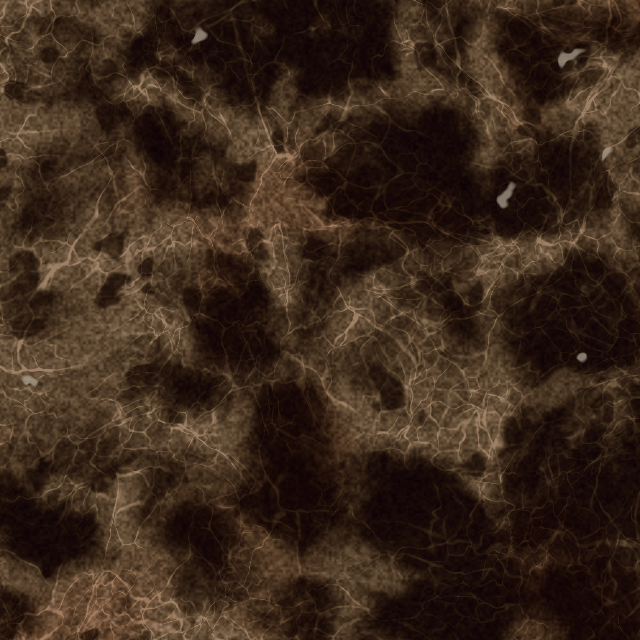
This texture is drawn by a Shadertoy shader. Its source:

```glsl
// Dark brown marble: rough cloudy masses broken by near-black pockets,
// crossed by thin tan veins taken from the borders of cellular noise,
// with crisp mineral grain and a few pale calcite flecks.

#define CLOUD_SCALE 3.8
#define CLOUD_CONTRAST 1.5
#define POCKET_SCALE 5.0
#define HOLE_SCALE 16.0
#define VEIN_LAYERS 6
#define VEIN_WIDTH 0.0030
#define VEIN_STRENGTH 0.50
#define GRAIN 0.42
#define FLECK_SCALE 13.0
#define DARK vec3(0.09, 0.035, 0.027)
#define TAN vec3(0.51, 0.41, 0.31)
#define CALCITE vec3(0.66, 0.62, 0.55)

vec2 hash2(vec2 p) {
    vec3 q = fract(p.xyx * vec3(0.1031, 0.1030, 0.0973));
    q += dot(q, q.yzx + 33.33);
    return fract((q.xx + q.yz) * q.zy);
}

// Two independent smooth value noises
vec2 noise2(vec2 p) {
    vec2 cell = floor(p), f = fract(p);
    f = f * f * (3.0 - 2.0 * f);
    vec2 low = mix(hash2(cell), hash2(cell + vec2(1, 0)), f.x);
    vec2 high = mix(hash2(cell + vec2(0, 1)), hash2(cell + vec2(1, 1)), f.x);
    return mix(low, high, f.y);
}

mat2 rotation(float a) {
    return mat2(cos(a), sin(a), -sin(a), cos(a));
}

float fbm(vec2 p) {
    float sum = 0.0, weight = 1.0, total = 0.0;
    for (int i = 0; i < 7; i++) {
        sum += weight * noise2(p).x;
        total += weight;
        weight *= 0.66;
        p = rotation(0.7) * p * 2.03 + 17.0;
    }
    return sum / total;
}

// Cellular noise: x = distance to the point, y = border measure, z = cell id
vec3 cellular(vec2 p) {
    vec2 cell = floor(p);
    float nearest = 9.0, second = 9.0, id = 0.0;
    for (int y = -1; y <= 1; y++)
    for (int x = -1; x <= 1; x++) {
        vec2 c = cell + vec2(x, y);
        vec2 h = hash2(c);
        float d = length(c + h - p);
        if (d < nearest) {
            second = nearest;
            nearest = d;
            id = hash2(c + 71.0).x;
        } else second = min(second, d);
    }
    return vec3(nearest, second - nearest, id);
}

// Sum of broken vein networks, from long and wide to short and hairline
float veins(vec2 p, float pixel) {
    float sum = 0.0, scale = 3.5;
    for (int i = 0; i < VEIN_LAYERS; i++) {
        float k = float(i);
        vec2 q = p + 0.16 / scale * (noise2(p * scale * 4.0 + k * 9.0) - 0.5);
        q += 0.006 * (noise2(p * 80.0 + k * 5.0) - 0.5);
        q = rotation(0.6 + 1.3 * k) * q * vec2(1.0, 0.72);
        float border = cellular(q * scale + k * 23.0).y / scale;
        vec2 m = noise2(p * (5.0 + 2.0 * k) + 40.0 + k * 13.0);
        float width = max(VEIN_WIDTH * (0.4 + 1.2 * m.y) / (1.0 + 0.12 * k), 1.2 * pixel);
        float present = smoothstep(0.42, 0.72, m.x);
        float line = 1.0 - smoothstep(0.3 * width, 1.5 * width, border);
        float broken = 0.35 + 1.3 * noise2(p * 110.0 + k * 31.0).y;
        float halo = 0.18 * exp(-border * 75.0);
        sum += present * (line * broken + halo) * (1.0 - 0.07 * k);
        scale *= 1.6;
    }
    return sum;
}

void mainImage(out vec4 fragColor, in vec2 fragCoord) {
    float pixel = 1.0 / iResolution.y;
    vec2 uv = fragCoord * pixel + 3.0;

    // Bend the stone gently at three sizes
    vec2 p = uv + 0.08 * (noise2(uv * 4.0) - 0.5);
    p += 0.030 * (noise2(p * 13.0 + 5.0) - 0.5);
    p += 0.010 * (noise2(p * 45.0 + 8.0) - 0.5);

    // Brown masses along the seams, dark pockets inside the cells
    float seam = 1.0 - smoothstep(0.0, 0.45, cellular(p * POCKET_SCALE).y);
    float cloud = fbm(p * CLOUD_SCALE + 2.0);
    float mass = 0.5 + CLOUD_CONTRAST * (cloud - 0.5) + 0.25 * (seam - 0.45);
    float body = smoothstep(0.28, 0.82, mass);
    vec3 hole = cellular(p * HOLE_SCALE + 50.0);
    float radius = hole.x + 0.45 * (noise2(uv * 55.0).y - 0.5);
    float holeMask = step(0.72, hole.z) * smoothstep(0.0, 0.12, hole.y);
    body *= 1.0 - 0.7 * holeMask * (1.0 - smoothstep(0.2, 0.38, radius));

    // Veins and grain are stronger in the brown stone
    float tone = 0.70 * body - 0.02;
    tone += VEIN_STRENGTH * veins(p, pixel) * (0.35 + 0.65 * body);
    float grain = noise2(uv * 250.0).x + 0.7 * noise2(uv * 125.0 + 7.0).y - 0.85;
    tone += GRAIN * grain * (0.22 + 0.78 * body);
    tone = clamp(tone, -0.08, 1.25);

    // Colour ramp, with blue rising late and faint rusty patches
    float warm = pow(max(tone, 0.0), 1.25);
    vec3 color = mix(DARK, TAN, vec3(tone, tone, warm));
    float rust = smoothstep(0.62, 0.9, noise2(p * 6.0 + 90.0).y);
    color *= mix(vec3(1.0), vec3(1.04, 0.96, 0.93), rust);

    // Sparse pale flecks with ragged rims
    vec3 fleck = cellular(rotation(0.5) * p * vec2(1.0, 0.7) * FLECK_SCALE + 11.0);
    float size = 0.02 + 0.20 * noise2(uv * 90.0).x;
    float pale = step(0.93, fleck.z) * (1.0 - smoothstep(0.5 * size, size, fleck.x));
    color = mix(color, CALCITE, 0.75 * pale);

    fragColor = vec4(color, 1.0);
}
```
